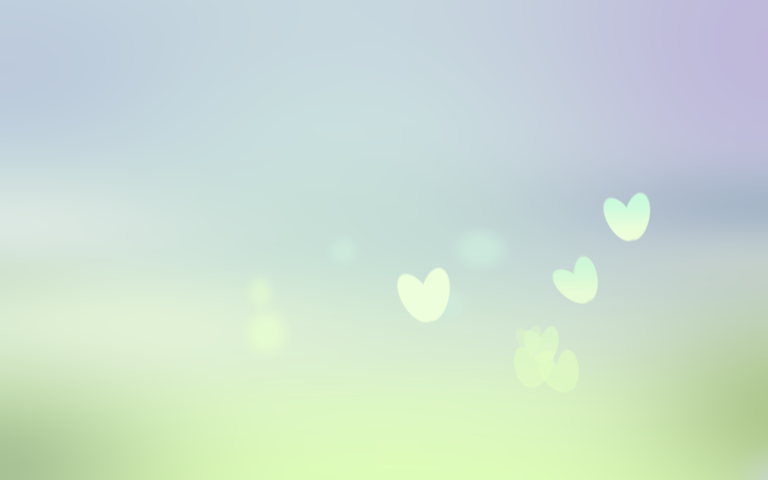
Reproduce this background procedurally as a WebGL 1 fragment shader.

```glsl
precision highp float;
// Soft pastel meadow haze with drifting translucent hearts.
// A vertical gradient is tinted by wide elliptical glows, then overlaid
// with blurred light spots and hearts made of two elliptical petals.

uniform vec2 u_resolution;

// Vertical gradient, bottom to top
const vec3 LIME     = vec3(0.87, 0.99, 0.725);
const vec3 MEADOW   = vec3(0.87, 0.975, 0.76);
const vec3 MIST     = vec3(0.843, 0.925, 0.823);
const vec3 AQUA     = vec3(0.775, 0.876, 0.84);
const vec3 PALE_SKY = vec3(0.797, 0.886, 0.875);
const vec3 HIGH_SKY = vec3(0.784, 0.855, 0.875);

// Tints of the wide glows
const vec3 BLUE     = vec3(0.73, 0.78, 0.86);
const vec3 LAVENDER = vec3(0.745, 0.715, 0.855);
const vec3 SLATE    = vec3(0.63, 0.70, 0.775);
const vec3 SILVER   = vec3(0.79, 0.835, 0.825);
const vec3 HAZE     = vec3(0.87, 0.912, 0.892);
const vec3 SAGE     = vec3(0.79, 0.86, 0.77);
const vec3 CREAM    = vec3(0.91, 0.965, 0.855);
const vec3 MOSS     = vec3(0.63, 0.725, 0.565);
const vec3 OLIVE    = vec3(0.65, 0.75, 0.52);

// Light spots and hearts
const vec3 SPOT_MINT    = vec3(0.81, 0.93, 0.87);
const vec3 SPOT_LIME    = vec3(0.90, 0.99, 0.815);
const vec3 HEART_MINT   = vec3(0.80, 0.985, 0.865);
const vec3 HEART_CREAM  = vec3(0.93, 1.0, 0.86);
const vec3 HEART_LIME   = vec3(0.88, 0.985, 0.76);
const float PETAL_SPREAD = 0.37;
const float PETAL_WIDTH  = 0.26;

// Wide gaussian tint
vec3 glow(vec3 base, vec2 p, vec2 center, vec2 radius, vec3 tint, float strength) {
    vec2 d = (p - center) / radius;
    return mix(base, tint, strength * exp(-dot(d, d)));
}

// Blurred disc of light
vec3 spot(vec3 base, vec2 p, vec2 center, vec2 radius, vec3 tint, float strength) {
    float d = length((p - center) / radius);
    return mix(base, tint, strength * (1.0 - smoothstep(0.25, 1.2, d)));
}

// Ellipse growing from the origin along the given angle
float petal(vec2 q, float angle, float size) {
    vec2 axis = vec2(sin(angle), cos(angle));
    float along = dot(q, axis) / (0.5 * size) - 1.0;
    float across = dot(q, vec2(axis.y, -axis.x)) / (PETAL_WIDTH * size);
    float d = (length(vec2(across, along)) - 1.0) * PETAL_WIDTH * size;
    float pixel = 1.0 / u_resolution.y;
    return 1.0 - smoothstep(-pixel, pixel, d);
}

// Two petals joined at the tip
float heart(vec2 p, vec2 tip, float size, float tilt) {
    vec2 q = p - tip;
    return max(petal(q, tilt - PETAL_SPREAD, size), petal(q, tilt + PETAL_SPREAD, size));
}

vec3 background(vec2 p) {
    vec3 c = mix(LIME, MEADOW, smoothstep(0.0, 0.15, p.y));
    c = mix(c, MIST, smoothstep(0.12, 0.31, p.y));
    c = mix(c, AQUA, smoothstep(0.27, 0.5, p.y));
    c = mix(c, PALE_SKY, smoothstep(0.53, 0.75, p.y));
    c = mix(c, HIGH_SKY, smoothstep(0.72, 1.0, p.y));

    // Sky
    c = glow(c, p, vec2(0.0, 0.85), vec2(0.45, 0.24), BLUE, 0.85);
    c = glow(c, p, vec2(1.62, 0.9), vec2(0.52, 0.5), LAVENDER, 0.95);
    // Horizon
    c = glow(c, p, vec2(0.0, 0.53), vec2(0.45, 0.11), HAZE, 0.9);
    c = glow(c, p, vec2(1.65, 0.57), vec2(0.42, 0.085), SLATE, 0.85);
    c = glow(c, p, vec2(1.6, 0.44), vec2(0.38, 0.07), SILVER, 0.65);
    // Meadow
    c = glow(c, p, vec2(0.0, 0.41), vec2(0.22, 0.06), SAGE, 0.65);
    c = glow(c, p, vec2(0.25, 0.31), vec2(0.4, 0.13), CREAM, 0.75);
    c = glow(c, p, vec2(-0.05, 0.02), vec2(0.36, 0.19), MOSS, 0.9);
    c = glow(c, p, vec2(1.66, 0.14), vec2(0.3, 0.22), OLIVE, 0.85);
    return glow(c, p, vec2(1.62, 0.0), vec2(0.07, 0.05), SILVER, 0.7);
}

void main() {
    vec2 p = gl_FragCoord.xy / u_resolution.y;
    vec3 color = background(p);

    // Light spots
    color = spot(color, p, vec2(0.715, 0.475), vec2(0.035), SPOT_MINT, 0.7);
    color = spot(color, p, vec2(1.0, 0.48), vec2(0.062, 0.048), SPOT_MINT, 0.75);
    color = spot(color, p, vec2(0.935, 0.365), vec2(0.04), SPOT_MINT, 0.6);
    color = spot(color, p, vec2(0.542, 0.39), vec2(0.032, 0.04), SPOT_LIME, 0.55);
    color = spot(color, p, vec2(0.555, 0.306), vec2(0.052, 0.056), SPOT_LIME, 0.85);

    // Pair of hearts at the foot of the trail
    for (int i = 0; i < 2; i++) {
        float side = float(i) * 2.0 - 1.0;
        vec2 tip = vec2(1.145, 0.19) + side * vec2(0.0406, -0.004);
        color = mix(color, HEART_LIME, 0.7 * heart(p, tip, 0.0855, -0.14 - 0.28 * side));
    }

    // Descending trail, shrinking and fading from mint to lime
    color = mix(color, HEART_LIME, 0.35 * heart(p, vec2(1.108, 0.267), 0.056, -0.18));
    for (int i = 0; i < 3; i++) {
        float n = float(i);
        vec2 tip = vec2(1.317, 0.5) - n * vec2(0.0906, 0.127);
        float size = 0.1 - 0.00625 * n * n;
        vec3 tint = mix(HEART_CREAM, HEART_MINT, smoothstep(0.1, 0.85, (p.y - tip.y) / size));
        tint = mix(tint, HEART_LIME, 0.2 * n * n);
        color = mix(color, tint, (0.97 - 0.07 * n * n) * heart(p, tip, size, -0.17 - 0.33 * mod(n, 2.0)));
    }

    // Large central heart
    color = mix(color, HEART_CREAM, 0.97 * heart(p, vec2(0.896, 0.331), 0.1125, -0.183));
    gl_FragColor = vec4(color, 1.0);
}
```
